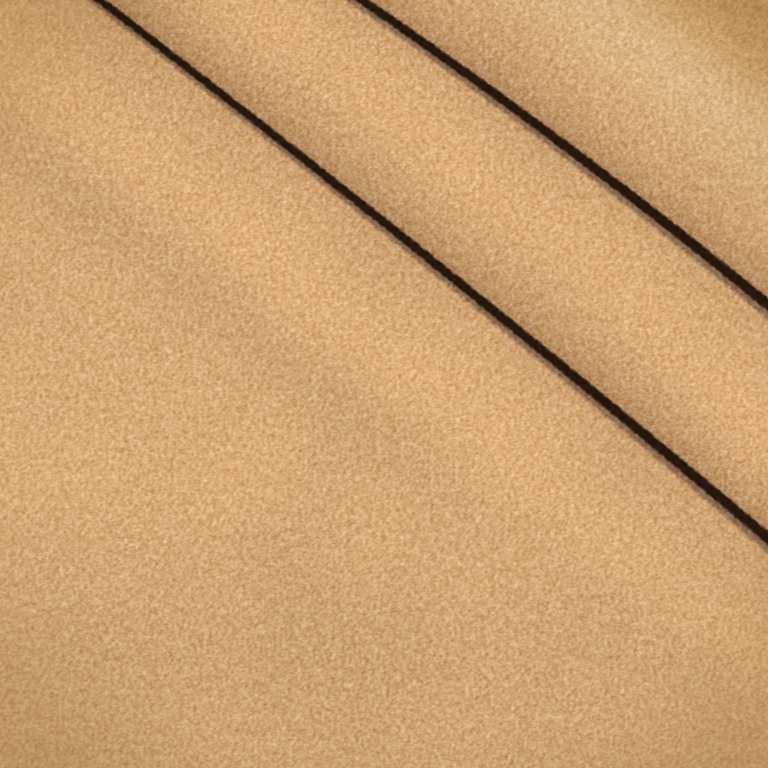
This texture is drawn by a Shadertoy shader. Its source:

```glsl
// Tan brushed wool cloth with two diagonal folds and a soft fibrous grain.
#define CLOTH vec3(0.840, 0.667, 0.465)
#define SHADE vec3(0.56, 0.40, 0.27)
#define PALE vec3(0.87, 0.75, 0.56)
#define LIP vec3(0.50, 0.38, 0.30)
#define CREASE vec3(0.15, 0.09, 0.05)
#define GRAIN_SCALE 135.0
#define GRAIN_GAIN 0.150
#define CREASE_WIDTH 0.0058
#define CREASE_SOFT 0.0024
#define LIP_WIDTH 0.0090

vec2 gradientAt(vec2 cell) {
    vec3 p = fract(vec3(cell.xyx) * vec3(0.1031, 0.1030, 0.0973));
    p += dot(p, p.yzx + 33.33);
    float angle = 6.28318 * fract((p.x + p.y) * p.z);
    return vec2(cos(angle), sin(angle));
}

float gradientNoise(vec2 p) {
    vec2 i = floor(p), f = fract(p);
    vec2 w = f * f * f * (f * (f * 6.0 - 15.0) + 10.0);
    vec2 e = vec2(0.0, 1.0);
    float low = mix(dot(gradientAt(i), f),
                    dot(gradientAt(i + e.yx), f - e.yx), w.x);
    float high = mix(dot(gradientAt(i + e.xy), f - e.xy),
                     dot(gradientAt(i + e.yy), f - e.yy), w.x);
    return mix(low, high, w.y);
}

// Signed distance to a slightly bowed line leaving the top edge at startX;
// positive on the upper right side.
float foldDistance(vec2 uv, float startX, float slope, float bow) {
    float t = uv.x - startX;
    float drop = slope * t + bow * t * t;
    float tilt = slope + 2.0 * bow * t;
    return (uv.y - 1.0 + drop) / sqrt(1.0 + tilt * tilt);
}

float bump(float x, float center, float width) {
    float d = (x - center) / width;
    return exp(-d * d);
}

// Rounded roll above a crease, grey cut lip below it and the soft dark gap.
vec3 applyFold(vec3 color, float d, float along, float fuzz) {
    float soft = max(CREASE_SOFT, 0.8 / iResolution.y);
    float above = smoothstep(-soft, soft, d);
    color = mix(color, SHADE, above * 0.62 * exp(-max(d, 0.0) / 0.034));
    color = mix(color, SHADE, (1.0 - above) * 0.22 * exp(min(d, 0.0) / 0.03));

    float halfWidth = CREASE_WIDTH * mix(0.75, 1.15, along);
    float lipEnd = -halfWidth - LIP_WIDTH * mix(0.55, 1.0, along);
    float lip = smoothstep(lipEnd - 0.003, lipEnd + 0.004, d + fuzz * 0.002)
              * (1.0 - above);
    color = mix(color, LIP, lip * 0.85);

    float edge = abs(d) + fuzz * 0.0016;
    float gap = 1.0 - smoothstep(halfWidth - soft, halfWidth + soft, edge);
    return mix(color, CREASE + 0.03 * fuzz, gap);
}

// Rotated octaves of fuzz, the coarser ones drawn out into short fibres.
float fibreGrain(vec2 uv) {
    vec2 p = uv * GRAIN_SCALE;
    float sum = 0.0, weight = 0.55;
    for (int i = 0; i < 4; i++) {
        sum += weight * gradientNoise(p * vec2(1.15, 0.85) + 17.0 * float(i));
        p = mat2(0.8, 0.6, -0.6, 0.8) * p * 1.3;
        weight *= 0.95;
    }
    return sum;
}

void mainImage(out vec4 fragColor, in vec2 fragCoord) {
    vec2 uv = fragCoord / iResolution.xy;
    float lower = foldDistance(uv, 0.130, 0.766, 0.045);
    float upper = foldDistance(uv, 0.471, 0.683, 0.127);
    float sheet = 1.0 - smoothstep(-0.002, 0.002, lower);
    float top = smoothstep(-0.002, 0.002, upper);

    // Broad light on the flat sheet, the middle roll and the top roll
    float cloud = gradientNoise(uv * 4.0 + 5.0)
                + 0.6 * gradientNoise(uv * 9.0 + 12.0);
    float ripple = 0.030 * bump(lower, -0.13, 0.05)
                 - 0.040 * bump(lower, -0.22, 0.045)
                   * (1.0 - smoothstep(0.45, 0.75, uv.x));
    float light = 1.0 + 0.035 * cloud + sheet * ripple;
    light -= sheet * 0.045 * (1.0 - smoothstep(0.0, 0.45, uv.y));
    light += (1.0 - sheet) * (1.0 - top) * 0.035 * bump(lower, 0.12, 0.06);
    vec3 color = CLOTH * light;
    color = mix(color, PALE, top * 0.75 * bump(upper, 0.165, 0.055));
    color = mix(color, vec3(0.76, 0.59, 0.37),
                top * 0.8 * smoothstep(0.18, 0.30, upper));

    // Folds, their edges roughened by the nap
    float nap = gradientNoise(uv * 150.0 + 61.0);
    color = applyFold(color, lower, uv.x, nap);
    color = applyFold(color, upper, uv.x, nap);

    // Grain shifts blue most, so dark fibres read as warmer; gaps keep little
    float focus = 1.0 - 0.30 * smoothstep(0.45, 0.75, length(uv - 0.5));
    float tuft = gradientNoise(uv * 52.0 + 29.0);
    float lit = smoothstep(0.1, 0.7, color.r);
    float grain = GRAIN_GAIN * focus * fibreGrain(uv) + 0.030 * tuft;
    color += lit * grain * vec3(0.72, 1.0, 1.25);

    // Gentle corner falloff, strongest at the lower left
    vec2 c = uv - 0.5;
    color *= 1.0 - 0.10 * smoothstep(0.22, 0.5, dot(c, c)) * vec3(0.8, 1.0, 1.5);
    fragColor = vec4(clamp(color, 0.0, 1.0), 1.0);
}
```
